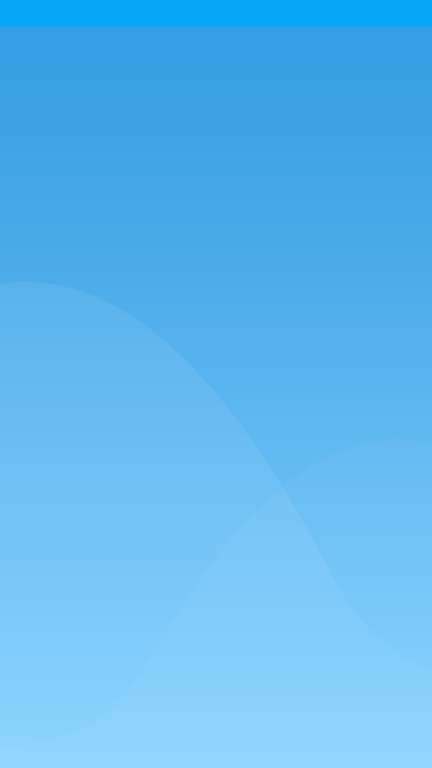
Write a Shadertoy shader that draws this background.

```glsl
#define SKY_TOP vec3(0.210, 0.618, 0.888)
#define SKY_BOTTOM vec3(0.545, 0.830, 1.000)
#define BAR_COLOR vec3(0.030, 0.650, 0.970)
#define BAR_BASE 0.9648
#define SKY_CURVE 1.2
#define LEFT_HILL_ALPHA 0.068
#define RIGHT_HILL_ALPHA 0.032
#define LOW_ALPHA 0.030

// Cubic through points a and b, each given as (x, height, slope)
float cubicSpan(vec3 a, vec3 b, float x) {
    float span = b.x - a.x;
    float t = clamp((x - a.x) / span, 0.0, 1.0);
    float s = 1.0 - t;
    return a.y * s * s * (1.0 + 2.0 * t) + b.y * t * t * (3.0 - 2.0 * t)
         + span * t * s * (a.z * s - b.z * t);
}

// Crest at the left, falling to the right edge
float leftHill(float x) {
    vec3 crest = vec3(0.058, 0.6328, 0.0);
    vec3 bend = vec3(0.764, 0.2552, -1.10);
    vec3 foot = vec3(1.0, 0.125, -0.28);
    float beyond = min(x - crest.x, 0.0);
    return (x < bend.x ? cubicSpan(crest, bend, x) : cubicSpan(bend, foot, x))
         - 0.73 * beyond * beyond;
}

// Low at the left, rising to a crest near the right edge
float rightHill(float x) {
    vec3 foot = vec3(0.0, 0.0234, 0.14);
    vec3 bend = vec3(0.347, 0.1432, 0.98);
    vec3 crest = vec3(0.926, 0.4284, 0.0);
    float beyond = max(x - crest.x, 0.0);
    return (x < bend.x ? cubicSpan(foot, bend, x) : cubicSpan(bend, crest, x))
         - 0.97 * beyond * beyond;
}

// Smooth coverage of the area below a height
float below(float height, float y) {
    float soft = 1.0 / iResolution.y;
    return smoothstep(-soft, soft, height - y);
}

void mainImage(out vec4 fragColor, in vec2 fragCoord) {
    vec2 uv = fragCoord / iResolution.xy;

    // Sky gradient
    float depth = clamp(1.0 - uv.y / BAR_BASE, 0.0, 1.0);
    vec3 color = mix(SKY_TOP, SKY_BOTTOM, pow(depth, SKY_CURVE));

    // Translucent hills
    float leftAlpha = mix(LOW_ALPHA, LEFT_HILL_ALPHA, smoothstep(0.0, 0.4, uv.y));
    color = mix(color, vec3(1.0), leftAlpha * below(leftHill(uv.x), uv.y));
    color = mix(color, vec3(1.0), RIGHT_HILL_ALPHA * below(rightHill(uv.x), uv.y));

    // Top bar
    color = mix(BAR_COLOR, color, below(BAR_BASE, uv.y));

    fragColor = vec4(color, 1.0);
}
```
